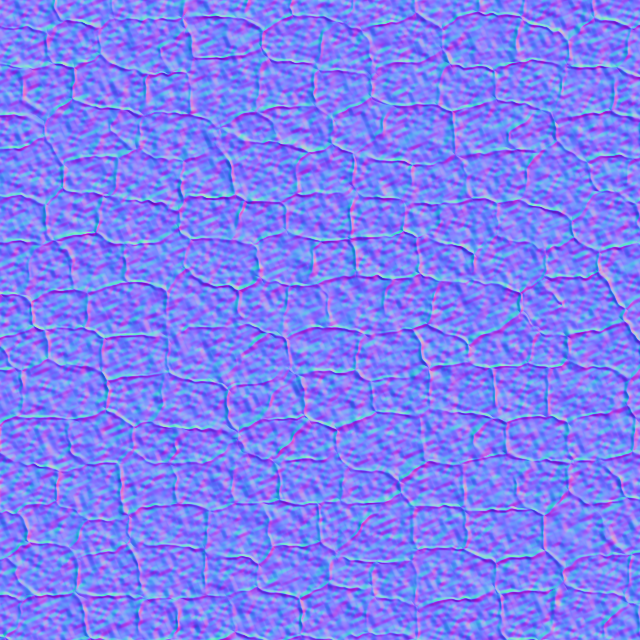
Write a Shadertoy shader that draws this texture map.

```glsl
// Tangent-space normal map of a rough dry-stone wall.
// A boxy cellular pattern lays stones in loose courses, fine gritty noise roughens
// their faces, and the slope of the resulting height is encoded as colour.

#define STONES      vec2(11.0, 14.5)  // stones across, courses up
#define JITTER      vec2(0.80, 0.44)  // scatter of stone centres in a cell
#define SIZE_SPREAD 0.32              // difference between large and small stones
#define JOINT_WIDTH 0.0027            // half width of the grooves
#define JOINT_SLOPE 1.15              // steepness of the groove walls
#define SHOULDER    0.0008            // rounding of the stone rims
#define GRAIN_FREQ  38.0              // coarsest face roughness
#define GRAIN_SLOPE 0.62              // strength of the face roughness
#define STREAK_DIR  1.0               // angle of the coarsest streaks
#define STREAK_LEN  0.80              // frequency ratio along the streaks
#define SLOPE_STEP  0.0011            // distance used to measure the slope

float hash(vec2 p) {
    vec3 q = fract(vec3(p.xyx) * 0.1031);
    q += dot(q, q.yzx + 33.33);
    return fract((q.x + q.y) * q.z);
}

float valueNoise(vec2 p) {
    vec2 cell = floor(p), f = fract(p);
    f = f * f * (3.0 - 2.0 * f);
    float low  = mix(hash(cell), hash(cell + vec2(1, 0)), f.x);
    float high = mix(hash(cell + vec2(0, 1)), hash(cell + vec2(1, 1)), f.x);
    return mix(low, high, f.y);
}

// Uneven offset that keeps the joints from running straight
vec2 wobble(vec2 p, float freq) {
    return vec2(valueNoise(p * freq + 7.0), valueNoise(p * freq + 61.0)) - 0.5;
}

// Between a circle and a square: gives stones with cut corners
float boxyLength(vec2 v) {
    v *= v;
    return sqrt(length(v));
}

// Approximate distance to the nearest joint, in canvas units
float jointDistance(vec2 p) {
    vec2 q = p * STONES + 20.0;
    float row = floor(q.y);
    float nearest = 9.0, second = 9.0;
    for (int j = -1; j <= 1; j++) {
        float r = row + float(j);
        float shift = 0.5 * mod(r, 2.0) + 0.4 * hash(vec2(r, 3.0));
        float column = floor(q.x - shift);
        for (int i = -2; i <= 2; i++) {
            vec2 id = vec2(column + float(i), r);
            vec2 scatter = vec2(hash(id), hash(id + 71.0)) - 0.5;
            vec2 centre = id + 0.5 + vec2(shift, 0.0) + scatter * JITTER;
            float d = boxyLength(q - centre) - SIZE_SPREAD * hash(id + 137.0);
            second = min(second, max(nearest, d));
            nearest = min(nearest, d);
        }
    }
    return 0.5 * (second - nearest) / (0.5 * (STONES.x + STONES.y));
}

// Three octaves of roughness, each turned; the finer ones are stronger
float grain(vec2 p) {
    float sum = 0.0, freq = GRAIN_FREQ, weight = 0.22, angle = STREAK_DIR;
    for (int k = 0; k < 3; k++) {
        float c = cos(angle), s = sin(angle);
        vec2 q = vec2(c * p.x + s * p.y, c * p.y - s * p.x);
        q.x *= STREAK_LEN;
        sum += weight * valueNoise(q * freq + 40.0 + 19.0 * float(k)) / freq;
        freq *= 2.03;
        weight += 0.36;
        angle -= 0.3;
    }
    return GRAIN_SLOPE * sum;
}

float wallHeight(vec2 p) {
    float d = jointDistance(p + 0.005 * wobble(p, 24.0) + 0.0045 * wobble(p, 95.0));
    float wear = valueNoise(p * 30.0 + 5.0);
    float depth = JOINT_SLOPE * JOINT_WIDTH * mix(0.2, 1.4, wear);
    float groove = depth * exp(-d * d / (JOINT_WIDTH * JOINT_WIDTH));
    float rim = SHOULDER * exp(-d / 0.006);
    return grain(p) - groove - rim;
}

void mainImage(out vec4 fragColor, in vec2 fragCoord) {
    vec2 p = fragCoord / iResolution.y;

    // Central differences of the height give the slope
    vec2 e = vec2(SLOPE_STEP, 0.0);
    vec2 slope = vec2(wallHeight(p + e.xy) - wallHeight(p - e.xy),
                      wallHeight(p + e.yx) - wallHeight(p - e.yx)) / (2.0 * SLOPE_STEP);

    // Pack the unit normal into colour
    vec3 normal = normalize(vec3(slope, 1.0));
    fragColor = vec4(0.5 + 0.5 * normal, 1.0);
}
```
